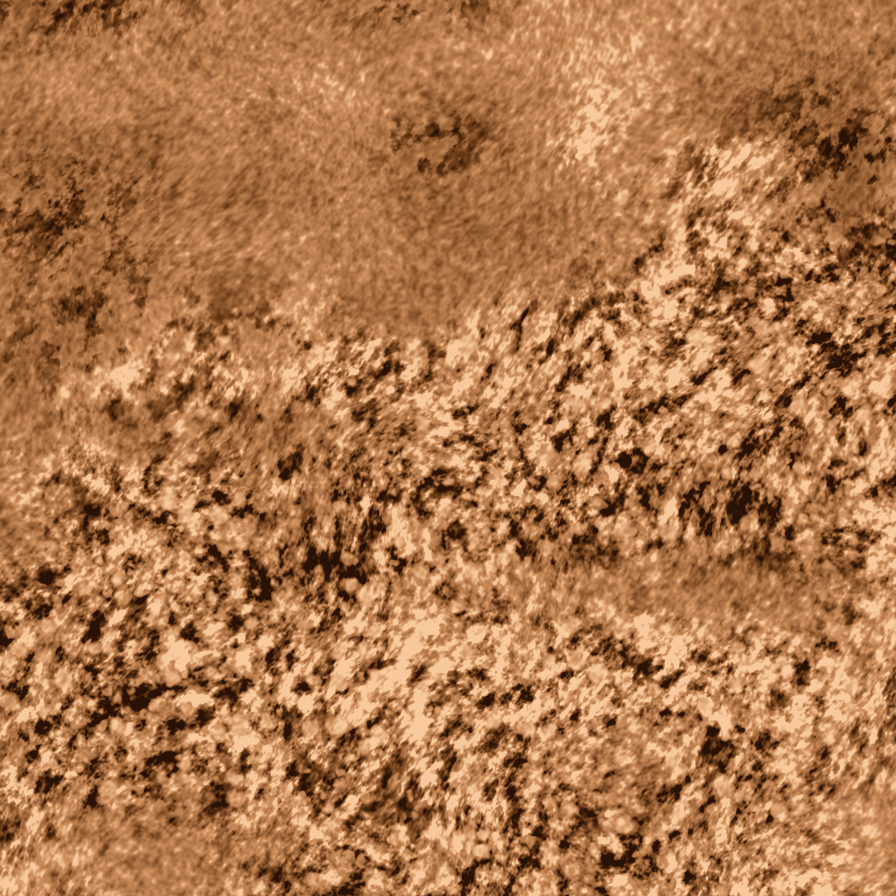
Reproduce this texture procedurally as a WebGL 2 fragment shader.

```glsl
#version 300 es
precision highp float;
// Sunlit ochre ground: a soft sandy slope above, gritty rubble below a diagonal.
// Slanted gradient noise gives grain, clumps and pits; jittered cells give pale
// pebbles. All parts add to one tone, which a six-colour earth ramp then tints.

uniform vec2 u_resolution;
out vec4 fragColor;

vec2 hash2(vec2 cell) {
  vec3 h = fract(cell.xyx * vec3(0.1031, 0.1030, 0.0973));
  h += dot(h, h.yzx + 33.33);
  return fract((h.xx + h.yz) * h.zy);
}

float gradientDot(vec2 cell, vec2 corner, vec2 f) {
  return dot(hash2(cell + corner) * 2.0 - 1.0, f - corner);
}

float gradientNoise(vec2 p) {
  vec2 cell = floor(p), f = fract(p);
  vec2 w = f * f * f * (f * (f * 6.0 - 15.0) + 10.0);
  float low = mix(gradientDot(cell, vec2(0, 0), f), gradientDot(cell, vec2(1, 0), f), w.x);
  float high = mix(gradientDot(cell, vec2(0, 1), f), gradientDot(cell, vec2(1, 1), f), w.x);
  return mix(low, high, w.y);
}

float fbm(vec2 p, int octaves) {
  float sum = 0.0, gain = 1.0;
  for (int i = 0; i < octaves; i++) {
    sum += gain * gradientNoise(p);
    p = p * 2.03 + vec2(17.3, 9.1);
    gain *= 0.72;
  }
  return sum;
}

// Coverage of scattered round stones, a share of the cells being filled.
float pebbles(vec2 p, float share) {
  vec2 cell = floor(p);
  float cover = 0.0;
  for (int y = -1; y <= 1; y++) {
    for (int x = -1; x <= 1; x++) {
      vec2 id = cell + vec2(x, y);
      vec2 kind = hash2(id + 71.0);
      float radius = mix(0.16, 0.40, kind.y * kind.y);
      float d = length(p - id - 0.15 - 0.7 * hash2(id));
      float stone = 1.0 - smoothstep(radius - 0.15, radius + 0.12, d);
      cover = max(cover, stone * smoothstep(-0.02, 0.02, share - kind.x));
    }
  }
  return cover;
}

vec3 earthRamp(float tone) {
  vec3 stops[6] = vec3[6](
    vec3(0.16, 0.07, 0.02), vec3(0.37, 0.20, 0.07), vec3(0.54, 0.33, 0.17),
    vec3(0.68, 0.45, 0.27), vec3(0.81, 0.56, 0.37), vec3(0.97, 0.79, 0.61));
  vec3 colour = stops[0];
  for (int i = 1; i < 6; i++) {
    colour = mix(colour, stops[i], clamp(tone - float(i - 1), 0.0, 1.0));
  }
  return colour;
}

// Soft round region used to place calm or dark ground.
float patchAt(vec2 p, vec2 centre, vec2 size) {
  vec2 q = (p - centre) / size;
  return exp(-dot(q, q));
}

void main() {
  vec2 p = gl_FragCoord.xy / u_resolution.y;
  float broad = fbm(p * 4.0 + 3.7, 3);
  vec2 warp = vec2(gradientNoise(p * 5.0 + 40.0), gradientNoise(p * 5.0 + 80.0));

  // Slanted frame: x runs up the slope to the right, y across it.
  vec2 slant = mat2(0.57, -0.82, 0.82, 0.57) * (p + 0.035 * warp);
  slant.x *= 0.7;

  // Rubble lies below the diagonal, broken by calm patches of sand.
  float rough = smoothstep(-0.12, 0.14, 0.48 + 0.36 * p.x - p.y + 0.22 * broad);
  float calm = patchAt(p, vec2(0.16, 0.03), vec2(0.15, 0.07))
             + patchAt(p, vec2(0.80, 0.34), vec2(0.20, 0.05))
             + patchAt(p, vec2(1.00, 0.05), vec2(0.09, 0.11));
  rough *= 1.0 - 0.75 * min(calm, 1.0);

  float grain = fbm(slant * 40.0, 4);
  float fine = fbm(slant * 105.0 + 21.0, 2);
  float clump = fbm(slant * 15.0 + 55.0, 4);

  // Sand: soft light and shade with a fine tooth.
  float sand = 3.4 + 1.4 * broad + 1.9 * fine + 0.7 * grain + 0.8 * clump;

  // Dark scrub gathers in a few places on the sand.
  float scrub = patchAt(p, vec2(0.08, 1.00), vec2(0.24, 0.07))
              + patchAt(p, vec2(0.48, 1.00), vec2(0.10, 0.05))
              + patchAt(p, vec2(0.49, 0.84), vec2(0.09, 0.06))
              + patchAt(p, vec2(0.06, 0.77), vec2(0.15, 0.08))
              + patchAt(p, vec2(0.17, 0.61), vec2(0.22, 0.09))
              + patchAt(p, vec2(0.95, 0.82), vec2(0.20, 0.14));
  float streak = smoothstep(-0.1, 0.3, 0.7 * clump + 0.7 * grain);
  sand -= scrub * (0.2 + 2.7 * streak);

  // Rubble: coarse grain, clumps and deep pits, darkest in shaded hollows.
  float shade = patchAt(p, vec2(0.17, 0.23), vec2(0.14, 0.12))
              + patchAt(p, vec2(0.45, 0.13), vec2(0.18, 0.11))
              + patchAt(p, vec2(0.35, 0.40), vec2(0.14, 0.08))
              + patchAt(p, vec2(0.88, 0.66), vec2(0.20, 0.08))
              + patchAt(p, vec2(0.76, 0.42), vec2(0.09, 0.06));
  float pit = smoothstep(-0.02, 0.36, 0.7 * clump + 0.6 * grain + 0.12 * shade);
  float rubble = 3.75 - 3.6 * grain + 2.6 * fine + 1.5 * broad - 2.1 * pit - 0.5 * shade;

  // Pale stones, rare on the sand and common in the rubble.
  vec2 ragged = p + 0.006 * vec2(gradientNoise(p * 70.0), gradientNoise(p * 70.0 + 30.0))
              + 0.004 * vec2(gradientNoise(p * 150.0), gradientNoise(p * 150.0 + 30.0));
  float stones = max(pebbles(ragged * 35.0, 0.02 + 0.30 * rough),
                     0.8 * pebbles(ragged * 60.0 + 13.0, 0.30 * rough));
  float tone = mix(sand, rubble, rough);
  tone = mix(tone, 4.8 + 0.8 * grain + 0.9 * fine, stones * (0.25 + 0.6 * rough));

  fragColor = vec4(earthRamp(tone), 1.0);
}
```
